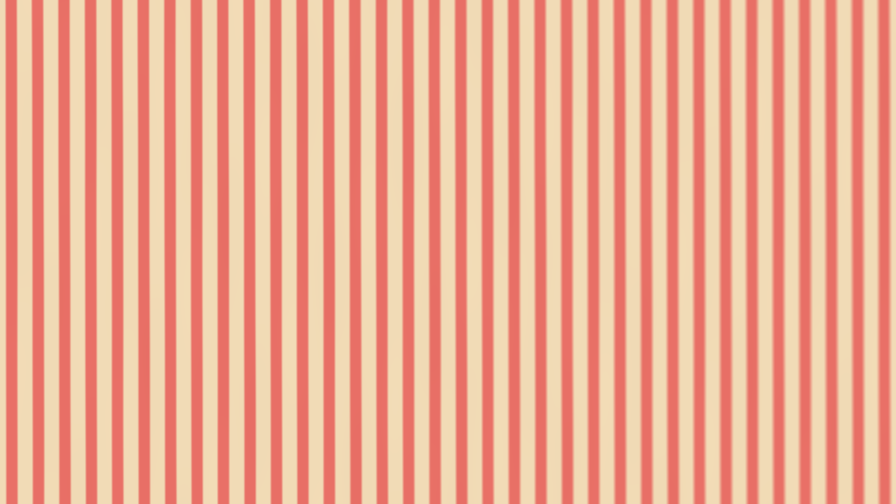
Write a Shadertoy shader that draws this pattern.

```glsl
// Vertical coral stripes on cream, like printed awning cloth.
// A repeated distance to each stripe's centre line gives its coverage;
// edges soften towards the right, and layered sines waver them slightly.

const vec3  CREAM        = vec3(0.945, 0.858, 0.712);
const vec3  CORAL        = vec3(0.910, 0.436, 0.400);
const float REPEATS      = 33.88;   // stripes across the canvas width
const float FIRST_CENTRE = 0.44;    // first stripe centre, in periods
const float STRIPE_WIDTH = 0.43;    // share of a period
const float LEAN         = 0.035;   // sideways shift up the canvas, in periods
const float WAVER        = 0.008;   // edge wander, in periods
const float SOFT_LEFT    = 0.045;   // edge half-blend at the left, in periods
const float SOFT_RIGHT   = 0.100;   // edge half-blend at the right
const float TONE_DRIFT   = 0.004;   // faint unevenness of the dye

// Smooth wandering value in about -1..1
float layeredSines(vec2 p) {
    return 0.5 * sin(p.x * 1.7 + p.y * 5.0)
         + 0.3 * sin(p.x * 3.1 - p.y * 9.0 + 1.3)
         + 0.2 * sin(p.x * 0.6 + p.y * 17.0 + 2.1);
}

// Signed distance to the nearest stripe edge, in periods; negative inside
float stripeDistance(float x) {
    float offset = fract(x - FIRST_CENTRE + 0.5) - 0.5;
    return abs(offset) - 0.5 * STRIPE_WIDTH;
}

void mainImage(out vec4 fragColor, in vec2 fragCoord) {
    vec2 uv = fragCoord / iResolution.xy;
    float pixel = REPEATS / iResolution.x;

    // Stripe coordinate with a slight lean and waver
    float x = uv.x * REPEATS + LEAN * (uv.y - 0.5);
    float drift = layeredSines(vec2(x, uv.y));
    x += WAVER * drift;

    // Coverage, never sharper than one pixel
    float softness = mix(SOFT_LEFT, SOFT_RIGHT, smoothstep(0.25, 1.0, uv.x));
    softness = max(softness, 0.5 * pixel) + 0.25 * pixel;
    float coverage = 1.0 - smoothstep(-softness, softness, stripeDistance(x));

    vec3 color = mix(CREAM, CORAL, coverage);
    color += TONE_DRIFT * drift;
    fragColor = vec4(color, 1.0);
}
```
